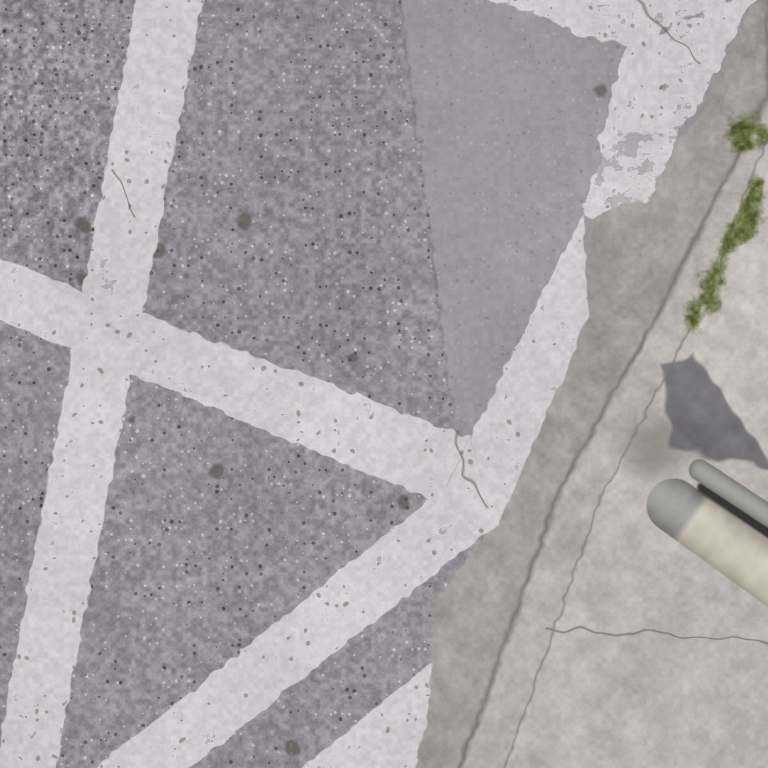
Write a WebGL 1 fragment shader that draws this texture.

```glsl
precision highp float;
// Worn street from above: painted bands on speckled asphalt, beside a gutter,
// kerb and pavement with moss and two pipes. Bands are convex quads, kerb
// lines are bent ramps in y, and value noise gives grain and wear.

#define ASPHALT vec3(.570, .560, .578)
#define SMOOTH_ASPHALT vec3(.605, .594, .605)
#define PAINT vec3(.805, .797, .805)
#define GUTTER vec3(.630, .612, .605)
#define KERB vec3(.705, .682, .665)
#define PAVING vec3(.735, .712, .698)
#define DIRT vec3(.36, .33, .31)
#define MOSS vec3(.36, .40, .21)
#define GRAIN .26
#define SOFT .0014

uniform vec2 u_resolution;

float hash(vec2 p) {
  return fract(sin(dot(p, vec2(127.1, 311.7))) * 43758.5);
}

float noise(vec2 p) {
  vec2 i = floor(p), f = fract(p);
  f = f * f * (3. - 2. * f);
  return mix(mix(hash(i), hash(i + vec2(1, 0)), f.x),
             mix(hash(i + vec2(0, 1)), hash(i + vec2(1, 1)), f.x), f.y);
}

float fbm(vec2 p) {
  float sum = 0., amp = .53;
  for (int i = 0; i < 4; i++) {
    sum += amp * noise(p);
    p = p * 2.1 + 7.3;
    amp *= .5;
  }
  return sum;
}

// Small shift that roughens edges
vec2 wobble(vec2 p, float freq) {
  return vec2(noise(p * freq), noise(p * freq + 40.)) - .5;
}

float ramp(float y, float a, float b) { return clamp((y - a) / (b - a), 0., 1.); }

// Coverage of the side where d is negative
float cover(float d, float soft) { return 1. - smoothstep(-soft, soft, d); }

float side(vec2 p, vec2 a, vec2 b) {
  vec2 e = normalize(b - a);
  return dot(p - a, vec2(-e.y, e.x));
}

// Convex quad, corners clockwise, two in each vec4
float quad(vec2 p, vec4 a, vec4 b) {
  return max(max(side(p, a.xy, a.zw), side(p, a.zw, b.xy)),
             max(side(p, b.xy, b.zw), side(p, b.zw, a.xy)));
}

float segment(vec2 p, vec4 s) {
  vec2 e = s.zw - s.xy;
  return length(p - s.xy - e * clamp(dot(p - s.xy, e) / dot(e, e), 0., 1.));
}

// One round fleck in some of the grid cells
float flecks(vec2 p, float cells, float chance) {
  vec2 g = p * cells, id = floor(g);
  vec2 centre = .3 + .4 * vec2(hash(id + 3.1), hash(id + 8.7));
  float radius = .1 + .18 * hash(id + 5.3);
  return step(hash(id), chance) * cover(length(fract(g) - centre) - radius, .09);
}

void main() {
  vec2 p = gl_FragCoord.xy / u_resolution;
  vec2 q = p + .006 * wobble(p, 90.), w = p + .014 * wobble(p, 45.);
  float y = p.y;
  float broad = fbm(p * 9.) - .5, mid = fbm(p * 45.) - .5, fine = fbm(p * 150.) - .5;

  // Dividing lines between the ground surfaces
  float seamX = .592 - .071 * ramp(y, .44, 1.);
  float gutterX = .54 + .026 * ramp(y, 0., .219) + .072 * ramp(y, .219, .31)
    + .13 * (ramp(y, .31, .596) + ramp(y, .714, .83)) + .085 * ramp(y, .83, 1.);
  float kerbX = .599 + .13 * (ramp(y, 0., .362) + ramp(y, .362, .596))
    + .141 * ramp(y, .596, .876);
  float pavingX = .658 + .123 * ramp(y, 0., .349) + .117 * ramp(y, .349, .57)
    + .114 * ramp(y, .57, .85);

  // Asphalt: rough on the left, smoother past the seam
  float even = cover(seamX - q.x, .006) * smoothstep(.4, .46, y);
  float rough = 1. - .7 * even;
  float corner = cover(length(p - vec2(0., .85)) - .18, .16);
  vec3 col = mix(ASPHALT, SMOOTH_ASPHALT, even);
  col += broad * .08 + fine * GRAIN * rough * (1. + .7 * corner);
  col += .15 * rough * flecks(p, 120., .13);
  col -= .2 * rough * flecks(p + .37, 105., .1 + .15 * corner);
  col = mix(col, DIRT, .65 * flecks(q + .13, 28., .035));
  col -= .08 * cover(abs(q.x - seamX) - .001, .003) * smoothstep(.42, .5, y);

  // Concrete gutter, kerb and pavement
  float concrete = mid * .13 + broad * .1 + fine * .1;
  col = mix(col, GUTTER + concrete, cover(gutterX - q.x, .004));
  col = mix(col, KERB + concrete, cover(kerbX - q.x, SOFT));
  col = mix(col, PAVING + concrete, cover(pavingX - q.x, SOFT));

  // Painted bands, most worn at the upper right
  float band = quad(q, vec4(.18, 1.01, .266, 1.01), vec4(.07, -.01, -.009, -.01));
  band = min(band, quad(q, vec4(-.01, .666, .612, .43), vec4(.57, .345, -.01, .588)));
  band = min(band, quad(q, vec4(.112, -.01, .586, .372), vec4(.638, .31, .235, -.01)));
  band = min(band, quad(q, vec4(.612, .432, .65, .318), vec4(.636, .308, .58, .365)));
  band = min(band, quad(q, vec4(.612, .43, .758, .72), vec4(.768, .59, .648, .316)));
  band = min(band, quad(q, vec4(.38, -.01, .5625, .137), vec4(.556, .06, .537, -.01)));
  float worn = min(quad(q, vec4(.758, .72, .814, .941), vec4(.99, 1.02, .84, .735)),
                   quad(q, vec4(.583, 1.02, .8, 1.1), vec4(.99, 1.02, .814, .936)));
  float decay = cover(worn, .01) * (.05 + .13 * (1. - smoothstep(.72, .95, y)));
  float chips = smoothstep(.18, .26, mid * .55 + fine * .45 + decay);
  float paint = cover(min(band, worn + .02 * mid), SOFT) * (1. - .75 * chips);
  col = mix(col, PAINT + fine * .13 + broad * .07, paint);
  col = mix(col, DIRT, .45 * paint * flecks(q + .71, 85., .1));

  // Joints and cracks
  float crack = min(segment(w, vec4(.595, .445, .605, .38)), segment(w, vec4(.605, .38, .63, .34)));
  crack = min(crack, segment(w, vec4(.15, .775, .173, .72)));
  crack = min(crack, segment(w, vec4(.83, 1., .91, .92)));
  crack = min(crack, segment(w, vec4(.71, .182, 1.02, .166)));
  float joint = max((.57 + .55 * mid) * cover(abs(q.x - kerbX) - .003, .005),
                    .55 * cover(abs(q.x - pavingX) - .001, .003));
  joint = max(joint, .65 * cover(crack - .001, .0018));
  col = mix(col, DIRT, joint);

  // Soil, dark patch and moss
  float soil = .65 * cover(length(w - vec2(.85, .42)) - .035, .025);
  soil += (.25 + .5 * mid) * cover(length((w - vec2(.785, .66)) * vec2(1., .4)) - .02, .02);
  col = mix(col, DIRT + .15, soil);
  float tar = quad(w, vec4(.864, .53, .905, .54), vec4(1.02, .38, .872, .42));
  col = mix(col, vec3(.43, .425, .44) + mid * .15, .92 * cover(tar, .004));
  float moss = min(segment(w, vec4(.905, .585, .99, .76)) - .011, length(w - vec2(.972, .825)) - .024);
  col = mix(col, MOSS + fine * .4, .9 * cover(moss + .035 * mid, .008));

  // Two pipes with a dark gap between them
  vec4 axis = vec4(.877, .342, 1.045, .22);
  float across = side(p, axis.xy, axis.zw) / .035;
  float sleeve = cover(dot(p - vec2(.9, .325), vec2(.81, -.59)), .006);
  vec3 pipe = mix(vec3(.74, .72, .66), vec3(.56, .56, .55), sleeve);
  pipe += .07 - .2 * across * across + mid * .12;
  col = mix(col, pipe, cover(segment(p, axis) - .035, SOFT));
  col = mix(col, vec3(.16), .9 * cover(segment(p, vec4(.915, .365, 1.04, .28)) - .007, .003));
  float thin = segment(p, vec4(.911, .388, 1.04, .303));
  col = mix(col, vec3(.64, .64, .62) - 900. * thin * thin, cover(thin - .014, SOFT));

  gl_FragColor = vec4(clamp(col, 0., 1.), 1.);
}
```
